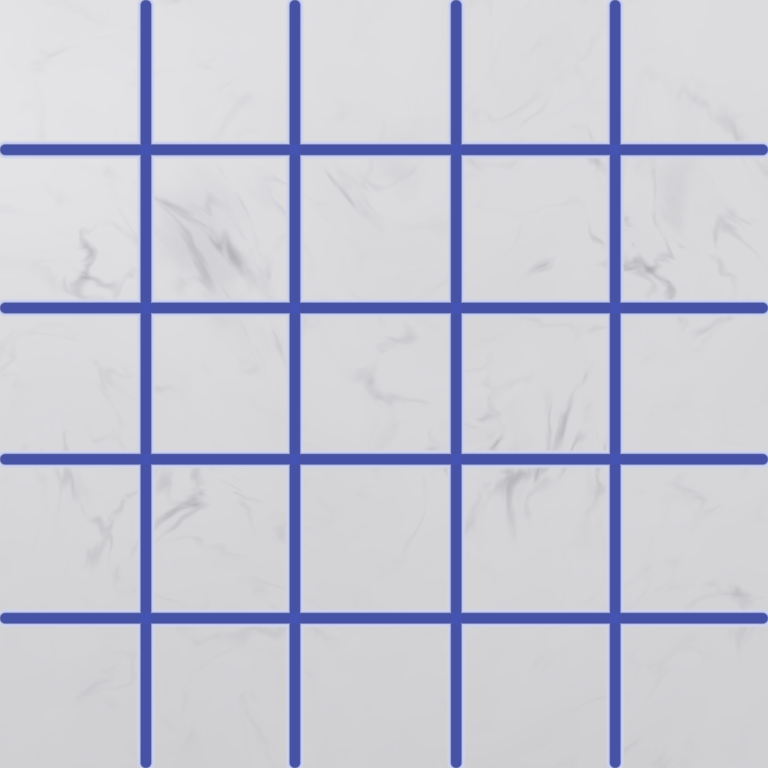
This texture is drawn by a Shadertoy shader. Its source:

```glsl
// Pale marble slab ruled into five by five uneven cells by blue round-capped bars.
// Bars are segment distances with a faint halo; the veins are cell borders bent
// by layered sines, gathered into two loose horizontal bands.

const vec4 COLUMN_X = vec4(0.190, 0.384, 0.594, 0.801);
const vec4 ROW_Y = vec4(0.195, 0.402, 0.599, 0.805);
const float BAR_RADIUS = 0.0070;
const float RIM_WIDTH = 0.0030;
const float HALO_NEAR = 0.0022;
const float HALO_FAR = 0.0060;

const vec3 BAR_CORE = vec3(0.27, 0.32, 0.65);
const vec3 BAR_RIM = vec3(0.29, 0.33, 0.60);
const vec3 BAR_CROSSING = vec3(0.27, 0.33, 0.70);
const vec3 HALO_INNER = vec3(0.73, 0.76, 0.93);
const vec3 HALO_OUTER = vec3(0.81, 0.83, 0.94);
const vec3 MARBLE = vec3(0.843, 0.843, 0.855);
const vec3 VEIN_SHADE = vec3(0.20, 0.20, 0.19);

const float VEIN_CELLS = 4.5;
const float WISP_CELLS = 11.0;
const mat2 TURN = mat2(0.8, 0.6, -0.6, 0.8);

vec2 hash2(vec2 p) {
    vec3 q = fract(p.xyx * vec3(0.1031, 0.1030, 0.0973));
    q += dot(q, q.yzx + 33.33);
    return fract((q.xx + q.yz) * q.zy);
}

float bump(float x) { return exp(-x * x); }

// Rotated sine layers, roughly -1 to 1
float layeredSines(vec2 p) {
    float sum = 0.0, amp = 0.6;
    for (int i = 0; i < 5; i++) {
        sum += amp * sin(p.x + 1.3 * sin(p.y)) * cos(p.y + 0.7);
        p = TURN * p * 1.9 + 2.7;
        amp *= 0.6;
    }
    return sum;
}

// Bends space at ever smaller scales
vec2 warp(vec2 p) {
    float freq = 7.0, amp = 0.055;
    for (int i = 0; i < 7; i++) {
        p += amp * sin(freq * p.yx + vec2(1.7, 4.1) * float(i + 1));
        p = TURN * p;
        freq *= 1.9;
        amp *= 0.54;
    }
    return p;
}

// Gap between the two nearest cell points: zero along cell borders
float cellBorder(vec2 p) {
    vec2 cell = floor(p), f = fract(p);
    float first = 8.0, second = 8.0;
    for (int j = -1; j <= 1; j++)
    for (int i = -1; i <= 1; i++) {
        vec2 o = vec2(i, j);
        float d = length(o + hash2(cell + o + 40.0) - f);
        second = min(second, max(first, d));
        first = min(first, d);
    }
    return second - first;
}

vec3 marble(vec2 uv) {
    vec2 bent = warp(uv);
    float cloud = layeredSines(bent * 9.0 + 3.0);
    float grain = layeredSines(bent * 38.0);

    // Vein strength: two bands broken into patches
    float tilt = uv.y + 0.04 * sin(uv.x * 7.0);
    float bands = 0.25 + bump((tilt - 0.69) / 0.11) + 0.8 * bump((tilt - 0.38) / 0.12);
    float patches = smoothstep(-0.25, 0.6, layeredSines(uv * 11.0 + 1.0));
    float strength = bands * (0.12 + 0.88 * patches);

    float vein = 1.0 - smoothstep(0.0, 0.10, cellBorder(bent * VEIN_CELLS));
    float wisp = 1.0 - smoothstep(0.0, 0.16, cellBorder(bent * WISP_CELLS));
    float smudge = smoothstep(0.1, 0.9, cloud);
    float broken = smoothstep(-0.4, 0.6, grain);
    float shade = strength * (0.55 * vein * broken + 0.30 * wisp * broken + 0.20 * smudge);

    // Light falls from the upper left
    float light = 0.035 * (uv.y - 0.45) + 0.035 * bump(length(uv - vec2(0.0, 0.85)) / 0.35);
    light -= 0.015 * bump(uv.y / 0.25);
    return MARBLE + light + 0.008 * cloud - VEIN_SHADE * min(shade, 1.0);
}

// One bar across the canvas: "across" is measured from its centre line
float barDistance(float across, float along) {
    float past = max(abs(along - 0.5) - (0.5 - BAR_RADIUS), 0.0);
    return length(vec2(across, past)) - BAR_RADIUS;
}

void mainImage(out vec4 fragColor, in vec2 fragCoord) {
    vec2 uv = fragCoord / iResolution.xy;
    float soft = max(0.0012, 1.0 / iResolution.y);

    float column = 1.0, row = 1.0;
    for (int i = 0; i < 4; i++) {
        column = min(column, barDistance(uv.x - COLUMN_X[i], uv.y));
        row = min(row, barDistance(uv.y - ROW_Y[i], uv.x));
    }
    float d = min(column, row);

    // Halo, then bars, then brighter crossings
    vec3 halo = mix(HALO_INNER, HALO_OUTER, smoothstep(0.0, HALO_NEAR * 1.5, d));
    vec3 col = mix(halo, marble(uv), smoothstep(HALO_NEAR, HALO_FAR, d));
    vec3 bar = mix(BAR_CORE, BAR_RIM, smoothstep(-RIM_WIDTH, 0.0, d));
    bar = mix(BAR_CROSSING, bar, smoothstep(-soft, soft, max(column, row)));
    col = mix(bar, col, smoothstep(-soft, soft, d));

    fragColor = vec4(col, 1.0);
}
```
